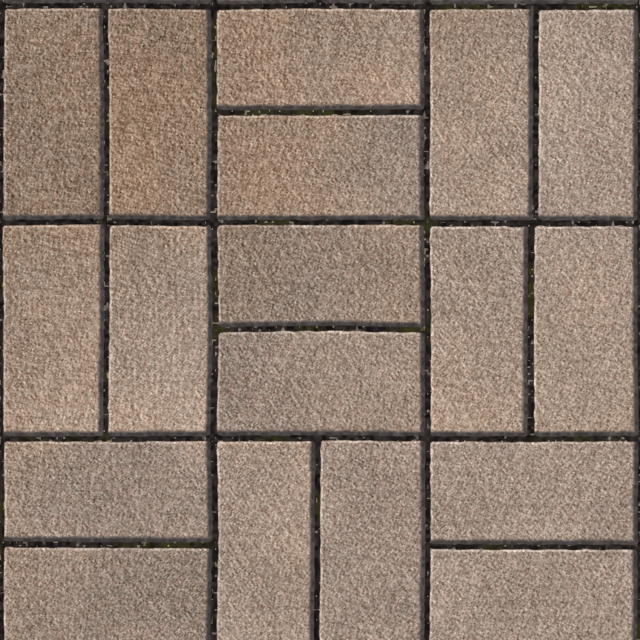
Reproduce this texture procedurally as a WebGL 2 fragment shader.

```glsl
#version 300 es
precision highp float;

#define PITCH vec2(0.3333, 0.338)
#define ORIGIN vec2(0.001, 0.009)
#define JOINT 0.0039
#define CORNER 0.005
#define SHADOW_WIDTH 0.0095
#define RIM_WIDTH 0.0055
#define GRAIN_SCALE 330.0
#define GRAIN_STRENGTH 0.40
#define WARM_STONE vec3(0.595, 0.495, 0.415)
#define GREY_STONE vec3(0.628, 0.556, 0.502)
#define SHADOW_COLOR vec3(0.275, 0.257, 0.257)
#define JOINT_COLOR vec3(0.15, 0.132, 0.125)

uniform vec2 u_resolution;
out vec4 fragColor;

float hash(vec2 p) {
    return fract(sin(dot(p, vec2(127.1, 311.7))) * 43758.5453);
}

float noise(vec2 p) {
    vec2 i = floor(p), f = fract(p);
    f = f * f * (3.0 - 2.0 * f);
    return mix(mix(hash(i), hash(i + vec2(1, 0)), f.x),
               mix(hash(i + vec2(0, 1)), hash(i + vec2(1, 1)), f.x), f.y);
}

float fbm(vec2 p) {
    float sum = 0.0, weight = 0.5;
    for (int i = 0; i < 4; i++) {
        sum += weight * noise(p);
        p = p * 2.03 + 17.3;
        weight *= 0.5;
    }
    return sum;
}

// Fine speckle, partly embossed by light from the upper left
float grain(vec2 p) {
    p = mat2(0.83, 0.56, -0.56, 0.83) * p;
    float relief = noise(p) - noise(p - vec2(0.95, 0.2));
    float speckle = noise(p * 0.75 + 31.0) - 0.5;
    float fine = noise(p * 1.5 + 57.0) - 0.5;
    return 0.4 * relief + 0.45 * speckle + 0.4 * fine;
}

void main() {
    vec2 uv = gl_FragCoord.xy / u_resolution;
    float aa = 1.0 / min(u_resolution.x, u_resolution.y);
    vec2 p = vec2(uv.x, 1.0 - uv.y);

    // Uneven edges
    vec2 worn = p + 0.0018 * (vec2(noise(p * 85.0), noise(p * 85.0 + 40.0)) - 0.5)
                  + 0.003 * (vec2(noise(p * 6.0 + 9.0), noise(p * 6.0 + 25.0)) - 0.5);

    // Square cells, each split into an upright or a lying pair
    vec2 grid = (worn - ORIGIN) / PITCH;
    vec2 cell = floor(grid), f = grid - cell;
    float lying = mod(cell.x + step(1.5, mod(cell.y, 3.0)), 2.0);
    vec2 axis = lying > 0.5 ? vec2(0, 1) : vec2(1, 0);
    float split = 0.492 + 0.03 * (hash(cell + 3.7) - 0.5);
    float second = step(split, dot(f, axis));
    vec2 id = cell * 2.0 + axis * second;

    // Distances to the lit (upper left) and shaded (lower right) edges
    vec2 inset = JOINT + 0.0025 * vec2(hash(id + 5.1), hash(id + 8.3));
    vec2 toLit = (f - axis * split * second) * PITCH - inset;
    vec2 toShade = (1.0 - axis * (1.0 - split) * (1.0 - second) - f) * PITCH - JOINT;
    vec2 nearest = min(toLit, toShade);
    float inside = CORNER - length(max(CORNER - nearest, 0.0));
    float litEdge = min(toLit.x, toLit.y);
    float shadeEdge = min(toShade.x, toShade.y);

    // Stone face: warmer toward the upper left, with broad stains and grain
    float stain = fbm(p * 6.0 + id * 3.1) - 0.47;
    float blotch = fbm(p * 19.0 + 71.0) - 0.47;
    float warmth = smoothstep(1.05, 0.35, p.x + p.y) + 0.4 * (hash(id) - 0.5) + 1.1 * stain;
    vec3 stone = mix(GREY_STONE, WARM_STONE, clamp(warmth, 0.0, 1.0));
    stone *= 1.0 + 0.1 * (hash(id + 12.9) - 0.5) + 0.27 * stain + 0.13 * blotch;
    stone += GRAIN_STRENGTH * grain(p * GRAIN_SCALE);
    float tint = noise(p * GRAIN_SCALE * 0.8 + 83.0) - 0.5;
    stone += tint * vec3(0.03, -0.01, -0.02);

    // Chipped bright rim and soft shaded bevel
    float wear = noise(p * 45.0 + 61.0);
    float rim = 1.0 - smoothstep(0.4 * RIM_WIDTH, RIM_WIDTH, litEdge);
    stone += rim * (0.05 + 0.15 * wear);
    float bevel = 1.0 - smoothstep(0.4 * SHADOW_WIDTH, SHADOW_WIDTH + 0.002 * wear, shadeEdge);
    vec3 shade = SHADOW_COLOR * (0.75 + 0.5 * noise(p * 180.0));
    stone = mix(stone, shade, 0.96 * bevel);

    // Dark joint with grit and traces of moss
    vec3 joint = JOINT_COLOR * (0.45 + 1.1 * noise(p * 160.0 + 7.0));
    float moss = smoothstep(0.52, 0.72, fbm(p * 14.0 + 4.0)) * noise(p * 130.0);
    joint = mix(joint, vec3(0.22, 0.22, 0.1), moss);
    float grit = smoothstep(0.72, 0.95, noise(p * 190.0 + 19.0));
    joint += 0.32 * grit * vec3(1.0, 0.92, 0.82);

    float face = smoothstep(-aa, aa, inside);
    fragColor = vec4(clamp(mix(joint, stone, face), 0.0, 1.0), 1.0);
}
```
